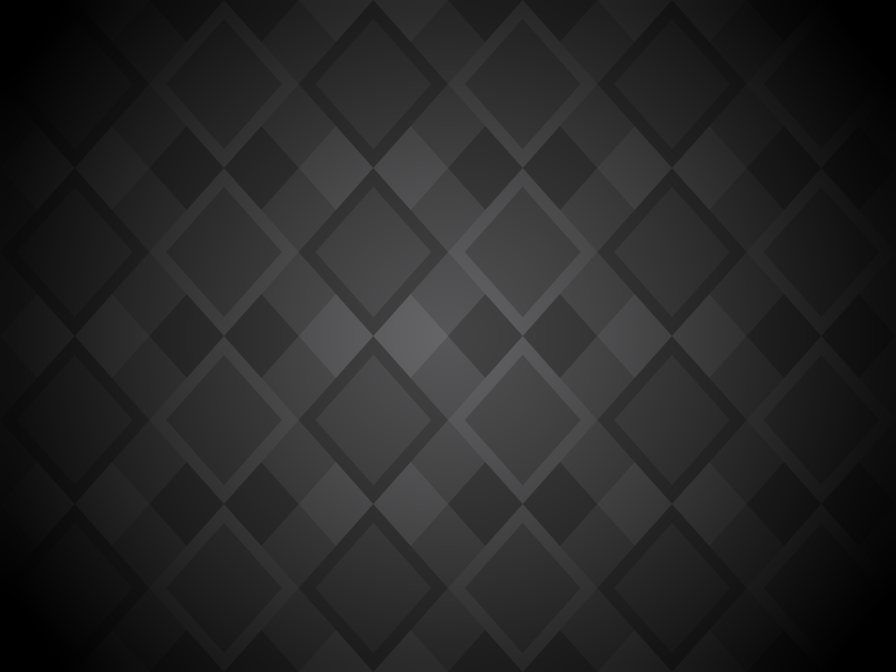
Write a Shadertoy shader that draws this background.

```glsl
#define GRID vec2(6.0, 4.0)        // diamonds across and down
#define FRAME_WIDTH 0.112          // frame band, in cells
#define GLOW_COLOR vec3(0.338, 0.338, 0.344)
#define GLOW_RADIUS 0.747          // in canvas heights
#define GLOW_FALLOFF 1.25
#define WRAP_SOFTNESS 0.02         // rounds the glow where the tile wraps
#define FRAME_TINTS vec2(0.78, 1.14)   // even, odd columns
#define PATCH_TINTS vec2(1.17, 0.78)
#define INNER_TINTS vec2(0.95, 0.93)

// Antialiased coverage of the region where dist is negative
float fill(float dist, float blur) {
    return smoothstep(blur, -blur, dist);
}

// Radial light fading to black, flat across the wrapping edges
float glow(vec2 uv, float aspect) {
    vec2 toEdge = 0.5 - abs(uv - 0.5);
    vec2 offset = 0.5 - sqrt(toEdge * toEdge + WRAP_SOFTNESS * WRAP_SOFTNESS);
    float r = length(offset * vec2(aspect, 1.0)) / GLOW_RADIUS;
    return max(1.0 - pow(r, GLOW_FALLOFF), 0.0);
}

// Brightness of the framed diamonds and the small patches between them
float argyle(vec2 cell, float blur) {
    vec2 a = abs(fract(cell) - 0.5);
    float odd = mod(floor(cell.x), 2.0);
    float diamond = a.x + a.y - 0.5;

    float tint = mix(1.0, mix(PATCH_TINTS.x, PATCH_TINTS.y, odd), fill(a.x - a.y, blur));
    tint = mix(tint, mix(FRAME_TINTS.x, FRAME_TINTS.y, odd), fill(diamond, blur));
    return mix(tint, mix(INNER_TINTS.x, INNER_TINTS.y, odd), fill(diamond + FRAME_WIDTH, blur));
}

void mainImage(out vec4 fragColor, in vec2 fragCoord) {
    vec2 uv = fragCoord / iResolution.xy;
    float blur = 0.7 * length(GRID / iResolution.xy);
    float light = glow(uv, iResolution.x / iResolution.y);
    fragColor = vec4(GLOW_COLOR * light * argyle(uv * GRID, blur), 1.0);
}
```
